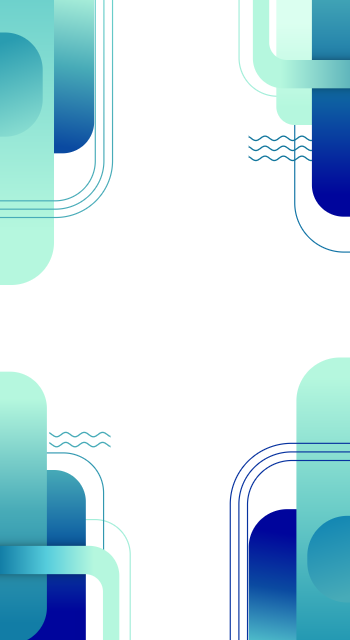
Give the GLSL for this background, as a Shadertoy shader.

```glsl
const vec2 GRID = vec2(418.0, 768.0);   // design units across the canvas
const float FAR = 400.0;                // overshoot for shapes leaving the canvas
const vec3 PALE = vec3(0.86, 1.00, 0.94);
const vec3 MINT = vec3(0.71, 0.97, 0.87);
const vec3 AQUA = vec3(0.43, 0.82, 0.80);
const vec3 TEAL = vec3(0.28, 0.67, 0.72);
const vec3 DEEP = vec3(0.07, 0.49, 0.65);
const vec3 BLUE = vec3(0.04, 0.29, 0.63);
const vec3 NAVY = vec3(0.00, 0.02, 0.61);

float roundBox(vec2 p, vec2 lo, vec2 hi, float r) {
    vec2 q = abs(p - 0.5 * (lo + hi)) - 0.5 * (hi - lo) + r;
    return length(max(q, 0.0)) + min(max(q.x, q.y), 0.0) - r;
}

float stroke(float d, float width) {
    return abs(d) - 0.5 * width;
}

float ramp(float a, float b, float x) {
    return clamp((x - a) / (b - a), 0.0, 1.0);
}

vec3 blend3(vec3 a, vec3 b, vec3 c, float t) {
    return t < 0.5 ? mix(a, b, 2.0 * t) : mix(b, c, 2.0 * t - 1.0);
}

void paint(inout vec3 col, vec3 ink, float d, float px) {
    col = mix(col, ink, clamp(0.5 - d / px, 0.0, 1.0));
}

// Soft darkening around one shape, kept inside another
void shade(inout vec3 col, float caster, float receiver, float px) {
    float inside = clamp(0.5 - receiver / px, 0.0, 1.0);
    col *= 1.0 - 0.24 * inside * exp(-max(caster, 0.0) / 5.0);
}

// Stacked wavy lines; start is the left end of the top row
float waves(vec2 p, vec2 start, float right, float rows) {
    float row = clamp(round((start.y - p.y) / 12.0), 0.0, rows - 1.0);
    float phase = (p.x - start.x) * 6.2832 / 22.0;
    float dy = p.y - start.y + 12.0 * row - 2.6 * cos(phase + 0.7);
    float slope = 0.74 * sin(phase + 0.7);
    float d = abs(dy) / sqrt(1.0 + slope * slope) - 0.8;
    return max(d, max(start.x - p.x, p.x - right));
}

void topLeft(inout vec3 col, vec2 p, float px) {
    float block = roundBox(p, vec2(-FAR, 584.0), vec2(112.5, 1200.0), 38.0);
    paint(col, blend3(MINT, TEAL, BLUE, ramp(785.0, 590.0, p.y + 0.15 * (p.x - 88.0))), block, px);

    float panel = roundBox(p, vec2(-FAR, 426.0), vec2(64.5, 1200.0), 51.0);
    paint(col, mix(AQUA, MINT, ramp(768.0, 490.0, p.y)), panel, px);

    float pill = roundBox(p, vec2(-70.0, 604.0), vec2(51.0, 729.0), 45.0);
    float t = ramp(725.0, 605.0, p.y - 0.35 * (p.x - 25.0));
    paint(col, mix(vec3(0.16, 0.61, 0.69), vec3(0.54, 0.87, 0.82), t), pill, px);

    for (float i = 0.0; i < 3.0; i++) {
        float frame = roundBox(p, vec2(-FAR, 527.0 - 10.0 * i),
                               vec2(113.8 + 10.3 * i, 1200.0), 48.0 + 10.0 * i);
        paint(col, mix(TEAL, AQUA, ramp(600.0, 768.0, p.y)), stroke(frame, 1.4), px);
    }
}

void topRight(inout vec3 col, vec2 p, float px) {
    float thin = roundBox(p, vec2(285.5, 652.5), vec2(800.0, 1200.0), 46.0);
    paint(col, mix(MINT, AQUA, 0.25), stroke(thin, 1.4), px);
    float frame = roundBox(p, vec2(352.0, 465.5), vec2(800.0, 1200.0), 59.0);
    paint(col, mix(DEEP, BLUE, 0.2), stroke(frame, 1.4), px);

    float card = roundBox(p, vec2(330.0, 618.0), vec2(800.0, 1200.0), 22.0);
    paint(col, mix(PALE, MINT, ramp(740.0, 640.0, p.y)), card, px);
    paint(col, DEEP * 0.94, waves(p, vec2(297.0, 602.0), 373.0, 3.0), px);

    float block = roundBox(p, vec2(372.5, 508.0), vec2(800.0, 1200.0), 38.0);
    paint(col, blend3(TEAL, mix(DEEP, BLUE, 0.35), NAVY, ramp(785.0, 535.0, p.y)), block, px);

    // Ribbon bending from vertical to horizontal
    float outer = roundBox(p, vec2(302.0, 662.0), vec2(800.0, 1200.0), 36.0);
    float inner = roundBox(p, vec2(321.5, 696.0), vec2(800.0, 1200.0), 21.0);
    float ribbon = max(outer, -inner);
    shade(col, ribbon, block, px);
    paint(col, mix(MINT, vec3(0.36, 0.70, 0.73), ramp(335.0, 422.0, p.x)), ribbon, px);
}

void bottomLeft(inout vec3 col, vec2 p, float px) {
    float thin = roundBox(p, vec2(-FAR, -FAR), vec2(155.5, 144.5), 42.0);
    paint(col, mix(MINT, AQUA, 0.25), stroke(thin, 1.4), px);
    float frame = roundBox(p, vec2(-FAR, -FAR), vec2(123.7, 224.5), 48.0);
    paint(col, mix(TEAL, DEEP, 0.4), stroke(frame, 1.4), px);

    float block = roundBox(p, vec2(-FAR, -FAR), vec2(102.5, 204.0), 38.0);
    paint(col, blend3(TEAL, mix(DEEP, BLUE, 0.6), NAVY, ramp(205.0, 35.0, p.y)), block, px);
    paint(col, TEAL, waves(p, vec2(59.0, 246.5), 132.0, 2.0), px);

    float panel = roundBox(p, vec2(-FAR, -5.0), vec2(56.0, 322.0), 44.0);
    paint(col, blend3(MINT, TEAL, DEEP, ramp(290.0, 20.0, p.y)), panel, px);

    float outer = roundBox(p, vec2(-FAR, -FAR), vec2(142.5, 113.0), 36.0);
    float inner = roundBox(p, vec2(-FAR, -FAR), vec2(123.0, 79.0), 21.0);
    float ribbon = max(outer, -inner);
    shade(col, ribbon, min(panel, block), px);
    paint(col, blend3(DEEP, TEAL * 1.2, MINT, ramp(0.0, 112.0, p.x)), ribbon, px);
}

void bottomRight(inout vec3 col, vec2 p, float px) {
    float block = roundBox(p, vec2(297.0, -FAR), vec2(800.0, 157.0), 46.0);
    paint(col, blend3(NAVY, BLUE, TEAL * 1.1, ramp(130.0, -5.0, p.y + 0.15 * (p.x - 325.0))), block, px);

    float panel = roundBox(p, vec2(354.0, -FAR), vec2(800.0, 339.0), 52.0);
    paint(col, blend3(MINT, AQUA * 0.98, vec3(0.14, 0.60, 0.70), ramp(315.0, 0.0, p.y)), panel, px);

    float pill = roundBox(p, vec2(367.0, 45.0), vec2(500.0, 149.0), 48.0);
    paint(col, mix(DEEP * 1.08, TEAL, ramp(145.0, 45.0, p.y - 0.3 * (p.x - 392.0))), pill, px);

    for (float i = 0.0; i < 3.0; i++) {
        float frame = roundBox(p, vec2(275.0 + 10.3 * i, -FAR),
                               vec2(800.0, 236.0 - 10.3 * i), 73.0 - 10.0 * i);
        paint(col, mix(BLUE, NAVY, 0.35), stroke(frame, 1.4), px);
    }
}

void mainImage(out vec4 fragColor, in vec2 fragCoord) {
    vec2 p = fragCoord / iResolution.xy * GRID;
    float px = GRID.y / iResolution.y;
    vec3 col = vec3(1.0);
    topLeft(col, p, px);
    topRight(col, p, px);
    bottomLeft(col, p, px);
    bottomRight(col, p, px);
    fragColor = vec4(col, 1.0);
}
```
